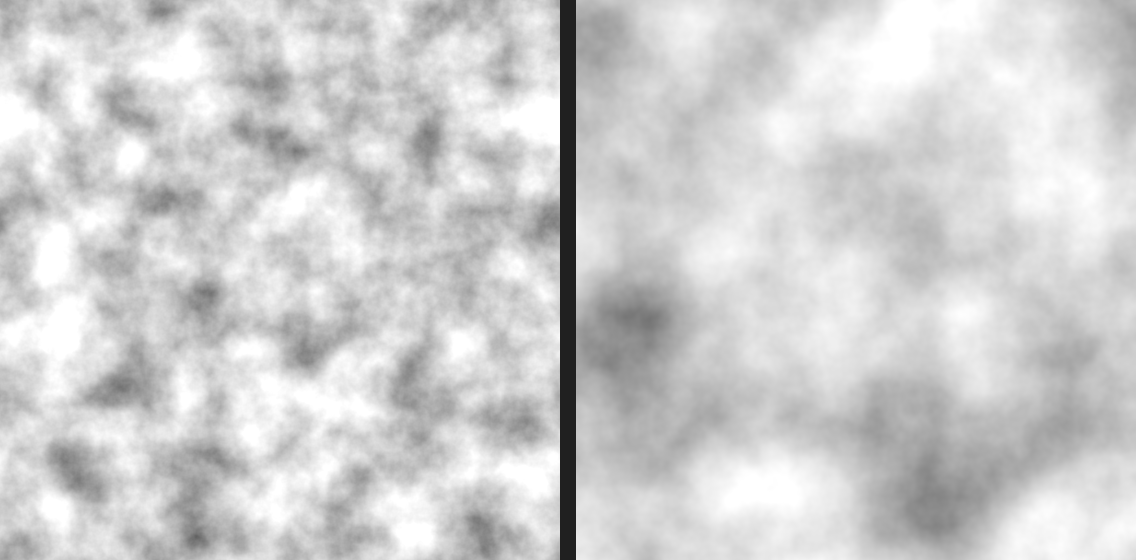
Left: the whole. Right: its middle third, enlarged.
A three.js fragment shader for this texture:

```glsl
// Soft grey cloud texture: seamless layered gradient noise, clipped to white at the top.
varying vec2 vUv;

const float TAU = 6.2831853;
const int DETAIL_LAYERS = 6;
const float BASE_CELLS = 8.0;    // cells across the canvas in the main layer
const float BROAD_CELLS = 4.0;   // cells across in the faint broad layer
const float BROAD_WEIGHT = 0.3;
const float MEAN_GREY = 0.826;
const float CONTRAST = 0.45;
const float DARK_BIAS = 0.1;     // deepens the darkest cores

float hash(vec2 p, float seed) {
  vec3 q = fract(vec3(p.xyx) * vec3(0.1031, 0.1030, 0.0973) + seed * 0.137);
  q += dot(q, q.yzx + 33.33);
  return fract((q.x + q.y) * q.z);
}

// Slope contribution of one lattice corner, wrapped so that the tile repeats
float corner(vec2 cell, vec2 offset, float period, float seed) {
  float angle = TAU * hash(mod(cell, period), seed);
  return dot(vec2(cos(angle), sin(angle)), offset);
}

float gradientNoise(vec2 p, float period, float seed) {
  vec2 cell = floor(p);
  vec2 f = p - cell;
  vec2 blend = f * f * f * (f * (f * 6.0 - 15.0) + 10.0);
  vec2 right = vec2(1.0, 0.0);
  vec2 up = vec2(0.0, 1.0);
  float low = mix(corner(cell, f, period, seed),
                  corner(cell + right, f - right, period, seed), blend.x);
  float high = mix(corner(cell + up, f - up, period, seed),
                   corner(cell + 1.0, f - 1.0, period, seed), blend.x);
  return mix(low, high, blend.y);
}

// Each layer doubles the detail, halves the weight and shifts the lattice
float clouds(vec2 uv, float cells) {
  float sum = 0.0;
  float weight = 1.0;
  for (int i = 0; i < DETAIL_LAYERS; i++) {
    float seed = float(i) + 1.0;
    vec2 shift = fract(seed * vec2(0.618, 0.414));
    sum += weight * gradientNoise(uv * cells + shift, cells, seed);
    cells *= 2.0;
    weight *= 0.5;
  }
  return sum;
}

void main() {
  float broad = gradientNoise(vUv * BROAD_CELLS + 0.37, BROAD_CELLS, 9.0);
  float density = clouds(vUv, BASE_CELLS) + BROAD_WEIGHT * broad;
  float grey = MEAN_GREY + CONTRAST * density - DARK_BIAS * density * density;
  gl_FragColor = vec4(vec3(clamp(grey, 0.0, 1.0)), 1.0);
}
```
